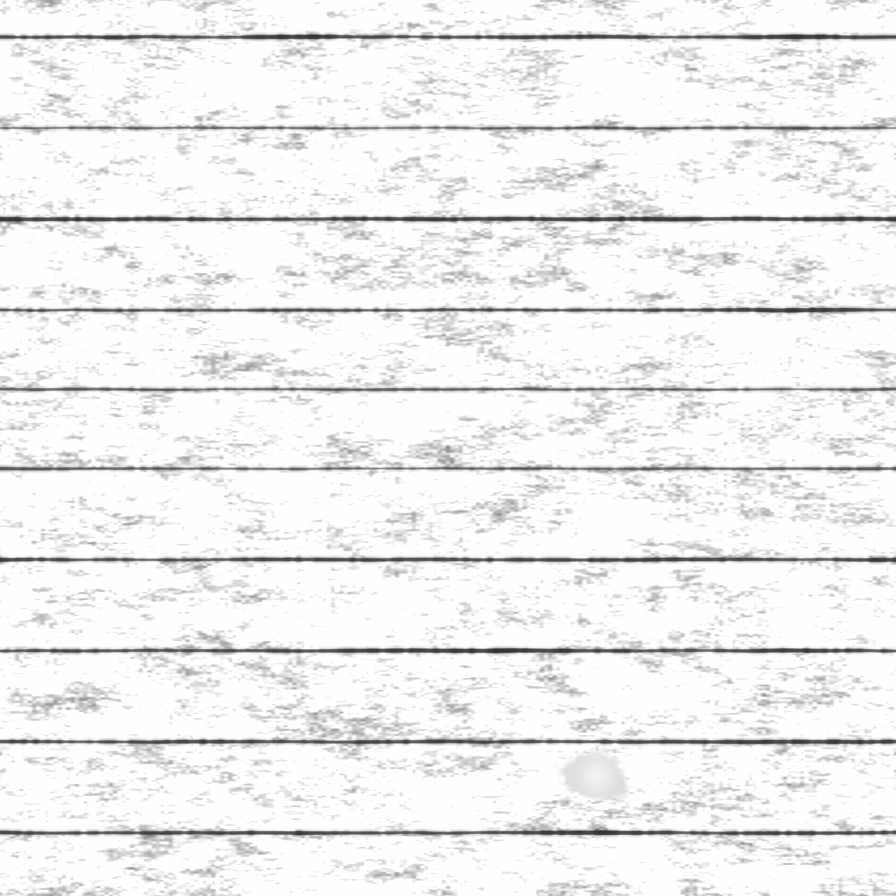
Reproduce this texture procedurally as a WebGL 1 fragment shader.

```glsl
precision highp float;

uniform vec2 u_resolution;

const float TAU = 6.2831853;
const float PLANKS = 10.0;
const vec3 PAINT = vec3(0.998);
const vec3 SEAM_INK = vec3(0.19);

float hash(vec2 p) {
  vec3 q = fract(vec3(p.xyx) * 0.1031);
  q += dot(q, q.yzx + 33.33);
  return fract((q.x + q.y) * q.z);
}

// Value noise that wraps over the unit square
float noise(vec2 uv, vec2 cells, float seed) {
  vec2 p = uv * cells;
  vec2 i = floor(p);
  vec2 f = p - i;
  f = f * f * (3.0 - 2.0 * f);
  vec2 lo = mod(i, cells) + seed * 17.0;
  vec2 hi = mod(i + 1.0, cells) + seed * 17.0;
  return mix(mix(hash(lo), hash(vec2(hi.x, lo.y)), f.x),
             mix(hash(vec2(lo.x, hi.y)), hash(hi), f.x), f.y);
}

// Soft slanted oval stain
float smudge(vec2 p, vec2 radius, float angle) {
  float c = cos(angle);
  float s = sin(angle);
  vec2 q = vec2(c * p.x + s * p.y, c * p.y - s * p.x) / radius;
  return exp(-dot(q, q));
}

// Evenly spaced stains along one plank, varied in height and slant
float smudgeRow(vec2 uv, vec2 start, float spacing) {
  float total = 0.0;
  for (int k = 0; k < 6; k++) {
    float n = float(k);
    float vary = hash(vec2(n, start.y * 100.0)) - 0.5;
    vec2 centre = start + vec2(n * spacing + vary * 0.03, vary * 0.03);
    total += smudge(uv - centre, vec2(0.026, 0.012), -0.55 + vary);
  }
  return total;
}

// Worn paint: soft broad patches broken up by fine horizontal streaks
float wear(vec2 uv, float plank, float extra) {
  float tilt = (hash(vec2(plank, 4.0)) - 0.5) * 0.014;
  vec2 p = uv + vec2(0.0, tilt * sin(TAU * (uv.x + plank * 0.37)));
  p.y += 0.008 * (noise(uv, vec2(9.0, 14.0), plank + 3.0) - 0.5);
  float patches = 0.55 * noise(p, vec2(18.0, 42.0), plank + 1.0)
                + 0.45 * noise(p, vec2(48.0, 100.0), plank + 2.0);
  float streaks = noise(p, vec2(54.0, 270.0), plank + 5.0);
  float flecks = noise(p, vec2(210.0, 400.0), plank + 7.0);
  float region = noise(uv, vec2(5.0, 10.0), plank + 11.0) - 0.5;
  float amount = 0.50 * patches + 0.23 * streaks + 0.27 * flecks;
  amount += 0.05 * region + extra;
  return min(1.25 * max(amount - 0.55, 0.0), 0.45);
}

// Ragged gap between planks: x is the dark core, y the faint fringe
vec2 seamLine(float x, float d, float index, float halfWidth, float pixel) {
  float wobble = noise(vec2(x, 0.5), vec2(24.0, 1.0), index) - 0.5;
  float ragged = noise(vec2(x, 0.5), vec2(150.0, 1.0), index + 20.0);
  float fade = noise(vec2(x, 0.5), vec2(9.0, 1.0), index + 40.0);
  float away = abs(d + wobble * 0.0008);
  float width = halfWidth * (0.6 + 0.2 * ragged + 0.5 * fade);
  float soft = max(0.0011, 0.6 * pixel);
  float core = 1.0 - smoothstep(width - soft, width + soft, away);
  float fringe = ragged * (1.0 - smoothstep(width, width + 0.004, away));
  return vec2(core * (0.66 + 0.2 * fade + 0.14 * ragged), fringe * 0.25);
}

void main() {
  vec2 uv = gl_FragCoord.xy / u_resolution;
  float pixel = 1.0 / u_resolution.y;

  // Planks and the seams under them; two planks are narrower
  float plank = PLANKS - 1.0;
  float seamY = 0.0705;
  float ink = 0.0;
  float fringe = 0.0;
  float topWear = 0.0;
  for (int k = 0; k < 10; k++) {
    float index = float(k);
    float narrow = step(abs(index - 4.5), 0.6);
    float light = max(narrow, step(abs(index - 8.0), 0.1));
    float d = uv.y - seamY;
    if (d > 0.0) plank = index;
    d -= floor(d + 0.5);
    vec2 line = seamLine(uv.x, d, index, mix(0.0021, 0.0014, light), pixel);
    ink = max(ink, line.x * mix(1.0, 0.78, light));
    fringe = max(fringe, line.y);
    topWear = max(topWear, step(d, 0.0) * exp(d / 0.012));
    seamY += mix(0.1016, 0.0885, narrow);
  }

  // Stains gathered on two of the planks
  float stains = smudgeRow(uv, vec2(0.26, 0.694), 0.127);
  stains += 0.7 * smudgeRow(uv, vec2(0.11, 0.235), 0.105);
  stains += smudge(uv - vec2(0.625, 0.217), vec2(0.05, 0.016), -0.6);
  float shade = wear(uv, plank, 0.12 * min(stains, 1.2) + 0.03 * topWear);
  vec3 color = PAINT * (1.0 - shade);

  // Smooth pale knot, brightest in the middle, with a rough rim
  vec2 fromKnot = uv - vec2(0.666, 0.134);
  float rim = length(fromKnot / vec2(0.038, 0.034));
  rim += 0.5 * (noise(uv, vec2(36.0, 48.0), 60.0) - 0.5);
  rim += 0.25 * (noise(uv, vec2(150.0, 220.0), 61.0) - 0.5);
  float light = smoothstep(0.0, 0.9, length(fromKnot / 0.034));
  vec3 knot = vec3(mix(0.95, 0.87, light));
  color = mix(color, knot, 1.0 - smoothstep(0.7, 1.1, rim));

  color *= 1.0 - fringe;
  color = mix(color, SEAM_INK, ink);
  gl_FragColor = vec4(color, 1.0);
}
```
